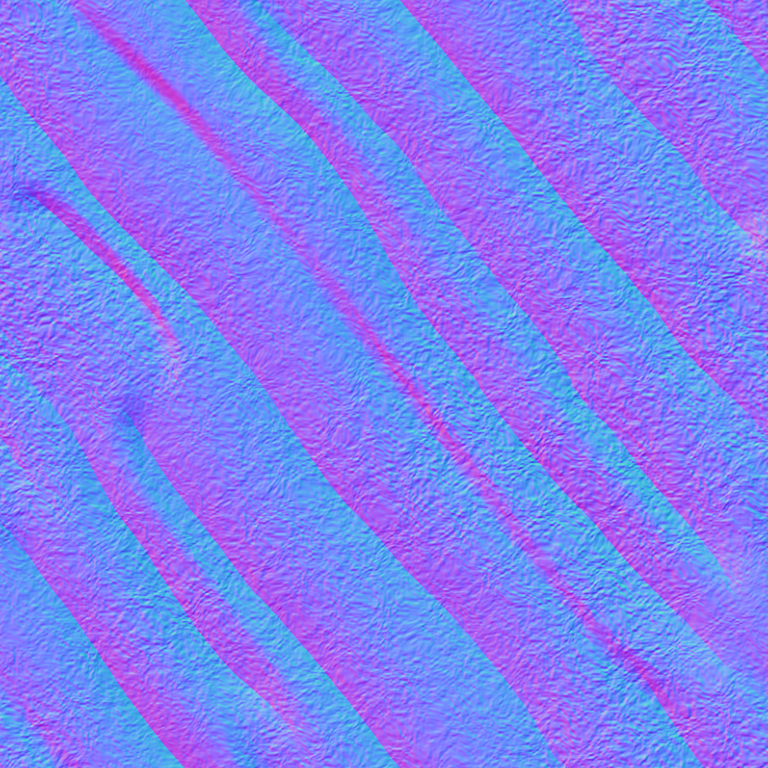
This texture map is drawn by a Shadertoy shader. Its source:

```glsl
// Tiling normal map of wind-shaped sand: diagonal crests with sharp edges and
// soft hollows, under a fine grain. A periodic height field is built from
// wrapped noise, and its slope is encoded as a colour (green points down).

const vec2 RIDGES = vec2(5.0, 4.0);   // crests across and up the tile
const float STREAKS = 2.0;            // streak cells along the crests
const float RIDGE_HEIGHT = 0.021;
const float GRAIN_HEIGHT = 0.00165;
const float SLOPE_STEP = 0.0009;

float hash(vec2 cell, float seed) {
    return fract(sin(dot(cell, vec2(127.1, 311.7)) + seed * 74.7) * 43758.5453);
}

// Folds a lattice cell back into the tile, then hashes it.
float cellValue(vec2 cell, mat2 fold, vec2 period, float seed) {
    return hash(floor(mod(fold * cell + 0.5, period)), seed);
}

// Smooth value noise from 0 to 1.
float foldedNoise(vec2 p, mat2 fold, vec2 period, float seed) {
    vec2 cell = floor(p);
    vec2 f = fract(p);
    vec2 u = f * f * f * (f * (f * 6.0 - 15.0) + 10.0);
    float a = cellValue(cell, fold, period, seed);
    float b = cellValue(cell + vec2(1.0, 0.0), fold, period, seed);
    float c = cellValue(cell + vec2(0.0, 1.0), fold, period, seed);
    float d = cellValue(cell + vec2(1.0, 1.0), fold, period, seed);
    return mix(mix(a, b, u.x), mix(c, d, u.x), u.y);
}

// Noise on an upright grid that wraps after a whole number of cells.
float tileNoise(vec2 uv, vec2 cells, float seed) {
    return foldedNoise(uv * cells, mat2(1.0), cells, seed);
}

// Ridge coordinates: x counts crests, y runs along them.
vec2 ridgeSpace(vec2 uv) {
    return vec2(dot(uv, RIDGES), STREAKS * (uv.x - uv.y));
}

// Noise stretched along the crests; the fold keeps it periodic in the tile.
float streakNoise(vec2 q, float seed) {
    mat2 fold = mat2(STREAKS, STREAKS, RIDGES.y, -RIDGES.x);
    return foldedNoise(q, fold, vec2(STREAKS * (RIDGES.x + RIDGES.y)), seed);
}

// Round hollow between two sharp crests.
float ridge(float phase) {
    float f = fract(phase) - 0.5;
    return 4.0 * f * f;
}

// Two offset sets of crests fade into each other, so that crests end and merge.
float duneHeight(vec2 uv) {
    vec2 q = ridgeSpace(uv);
    float wobble = 0.25 * tileNoise(uv, vec2(3.0), 1.0)
                 + 0.06 * tileNoise(uv, vec2(11.0), 2.0);
    float first = ridge(q.x + wobble + 0.3 * streakNoise(q, 3.0));
    float second = ridge(q.x + wobble + 0.5 + 0.3 * streakNoise(q, 4.0));
    float blend = smoothstep(0.5, 0.75, streakNoise(q, 5.0));
    float strength = mix(0.75, 1.3, tileNoise(uv, vec2(4.0), 6.0));
    return RIDGE_HEIGHT * strength * mix(first, second, blend);
}

// Fine grain in three sizes, wider than tall, calmer in some patches.
float grainHeight(vec2 uv) {
    vec2 drift = vec2(tileNoise(uv, vec2(29.0), 11.0), tileNoise(uv, vec2(29.0), 12.0));
    vec2 p = uv + 0.012 * drift;
    float grain = 0.9 * tileNoise(p, vec2(61.0, 73.0), 7.0)
                + 1.0 * tileNoise(p, vec2(149.0, 187.0), 8.0)
                + 0.8 * tileNoise(p, vec2(233.0, 281.0), 9.0);
    float patches = mix(0.55, 1.3, tileNoise(uv, vec2(5.0), 10.0));
    return GRAIN_HEIGHT * patches * grain;
}

float height(vec2 uv) {
    return duneHeight(uv) + grainHeight(uv);
}

// Central differences, which also soften the crest edges.
vec2 slope(vec2 uv, float stepSize) {
    vec2 e = vec2(stepSize, 0.0);
    return vec2(height(uv + e.xy) - height(uv - e.xy),
                height(uv + e.yx) - height(uv - e.yx)) / (2.0 * stepSize);
}

void mainImage(out vec4 fragColor, in vec2 fragCoord) {
    vec2 uv = fragCoord / iResolution.xy;
    vec2 g = slope(uv, SLOPE_STEP);
    vec3 normal = normalize(vec3(-g.x, g.y, 1.0));
    fragColor = vec4(0.5 + 0.5 * normal, 1.0);
}
```
